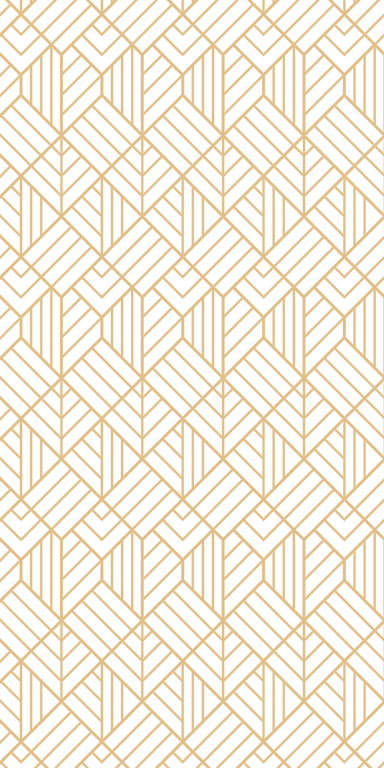
Give the GLSL for this pattern, as a Shadertoy shader.

```glsl
// Gold line lattice on white: diamonds and chevrons on an 8 x 24 unit tile.
// Each point is sorted into one of six regions of the tile; every region has
// its own stripe formula, and the diamond outlines form a heavier frame.

#define COLUMNS 4.75                 // tiles across the canvas width
#define ORIGIN vec2(0.160, 0.353)    // tile origin from top left, in widths
#define FRAME_WIDTH 0.29             // line widths, in lattice units
#define STRIPE_WIDTH 0.235
#define SOFTNESS 1.2                 // edge blur, in output pixels
#define GOLD vec3(0.88, 0.745, 0.525)
#define PAPER vec3(1.0)

const vec2 TILE = vec2(8.0, 24.0);
const float DIAG = 0.70710678;

// Position relative to the nearest repeat of a centre
vec2 around(vec2 p, vec2 centre) {
    vec2 q = p - centre;
    return q - TILE * floor(q / TILE + 0.5);
}

// Signed distance to a square standing on its corner
float diamond(vec2 q, float radius) {
    return (abs(q.x) + abs(q.y) - radius) * DIAG;
}

// Distance to the nearest multiple of a step
float stripes(float t, float stepSize) {
    return abs(t - stepSize * floor(t / stepSize + 0.5));
}

float lineMask(float dist, float width, float pixel) {
    return clamp(0.5 + (0.5 * width - dist) / (SOFTNESS * pixel), 0.0, 1.0);
}

void mainImage(out vec4 fragColor, in vec2 fragCoord) {
    // Lattice coordinates, y pointing down
    float scale = TILE.x * COLUMNS;
    vec2 p = vec2(fragCoord.x, iResolution.y - fragCoord.y) / iResolution.x;
    p = (p - ORIGIN) * scale;
    float pixel = scale / iResolution.x;

    // Region centres
    vec2 rising  = around(p, vec2(0.0, 12.0));
    vec2 falling = around(p, vec2(4.0, 0.0));
    vec2 leaf    = around(p, vec2(0.0, 4.0));
    vec2 split   = around(p, vec2(4.0, 8.0));
    vec2 chevron = around(p, vec2(4.0, -9.0));
    vec2 block   = around(p, vec2(4.0, -4.0));

    float dRising  = diamond(rising, 4.0);
    float dFalling = diamond(falling, 4.0);
    float dLeaf    = diamond(leaf, 4.0);
    float dSplit   = diamond(split, 4.0);
    float dChevron = diamond(chevron, 3.0);

    // Outlines of all diamonds
    float frame = min(min(abs(dRising), abs(dFalling)), abs(dLeaf));
    frame = min(frame, min(abs(dSplit), abs(dChevron)));

    // Stripes inside the region that holds this point
    float inner;
    if (dRising < 0.0) {
        inner = stripes(rising.x + rising.y, 2.0) * DIAG;
    } else if (dFalling < 0.0) {
        inner = stripes(falling.x - falling.y, 2.0) * DIAG;
    } else if (dLeaf < 0.0) {
        inner = min(abs(leaf.x), stripes(leaf.y + abs(leaf.x), 2.0) * DIAG);
    } else if (dSplit < 0.0) {
        float slanted = min(abs(split.x), stripes(split.x - split.y, 2.0) * DIAG);
        float upright = abs(split.x - min(floor(split.x + 0.5), 2.0));
        inner = split.x < 0.0 ? slanted : upright;
    } else if (dChevron < 0.0) {
        inner = stripes(chevron.y + abs(chevron.x) + 1.0, 2.0) * DIAG;
    } else {
        float slanted = stripes(block.x + block.y, 2.0) * DIAG;
        float upright = stripes(block.x, 1.0);
        inner = block.x < 0.0 ? slanted : upright;
        frame = min(frame, stripes(block.x, 4.0));
    }

    float ink = max(lineMask(frame, FRAME_WIDTH, pixel),
                    lineMask(inner, STRIPE_WIDTH, pixel));
    fragColor = vec4(mix(PAPER, GOLD, ink), 1.0);
}
```
